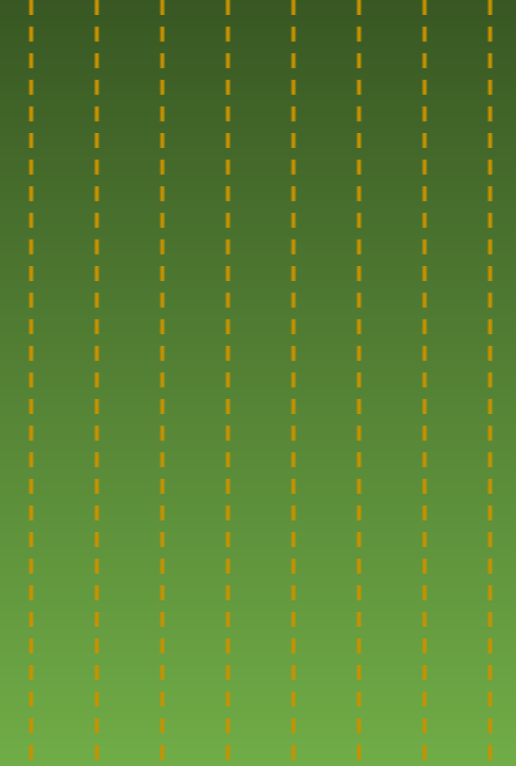
This pattern is drawn by a WebGL 2 fragment shader. Its source:

```glsl
#version 300 es
precision highp float;
// Eight columns of soft golden dashes over a vertical green gradient with a pale bottom edge.

#define COLUMN_PITCH 0.12705   // spacing of columns, in canvas widths
#define FIRST_COLUMN 0.0605    // centre of the leftmost column
#define LINE_WIDTH   0.0076    // dash thickness, in canvas widths
#define DASH_PITCH   0.03464   // spacing of dashes, in canvas heights
#define DASH_LENGTH  0.0195    // dash length, in canvas heights
#define SOFTNESS     0.0050    // blur across a dash edge, in canvas widths
#define EDGE_HEIGHT  0.0026    // pale strip at the bottom, in canvas heights

uniform vec2 u_resolution;
out vec4 fragColor;

const vec3 DARK_GREEN  = vec3(0.220, 0.342, 0.137);
const vec3 LIGHT_GREEN = vec3(0.440, 0.678, 0.278);
const vec3 GOLD        = vec3(0.785, 0.570, 0.000);
const vec3 PALE_EDGE   = vec3(1.000, 1.000, 1.000);

// Signed distance from the nearest edge of a repeating bar centred in its cell.
float repeatedBar(float position, float pitch, float size) {
    float offset = (fract(position / pitch) - 0.5) * pitch;
    return abs(offset) - 0.5 * size;
}

// Coverage of a shape across an edge of the given blur width.
float coverage(float dist, float blur) {
    return clamp(0.5 - dist / blur, 0.0, 1.0);
}

void main() {
    vec2 uv = gl_FragCoord.xy / u_resolution;
    vec2 pixel = 1.0 / u_resolution;
    float depth = 1.0 - uv.y;

    // Background gradient, dark at the top
    vec3 color = mix(DARK_GREEN, LIGHT_GREEN, depth);

    // Columns, centred on their cells
    float across = uv.x - FIRST_COLUMN + 0.5 * COLUMN_PITCH;
    float column = coverage(repeatedBar(across, COLUMN_PITCH, LINE_WIDTH), max(SOFTNESS, pixel.x));

    // Dashes, the first one starting at the top edge
    float down = depth + 0.5 * (DASH_PITCH - DASH_LENGTH);
    float dash = coverage(repeatedBar(down, DASH_PITCH, DASH_LENGTH), pixel.y);
    color = mix(color, GOLD, column * dash);

    // Pale strip along the bottom
    color = mix(color, PALE_EDGE, coverage(uv.y - EDGE_HEIGHT, pixel.y));
    fragColor = vec4(color, 1.0);
}
```
